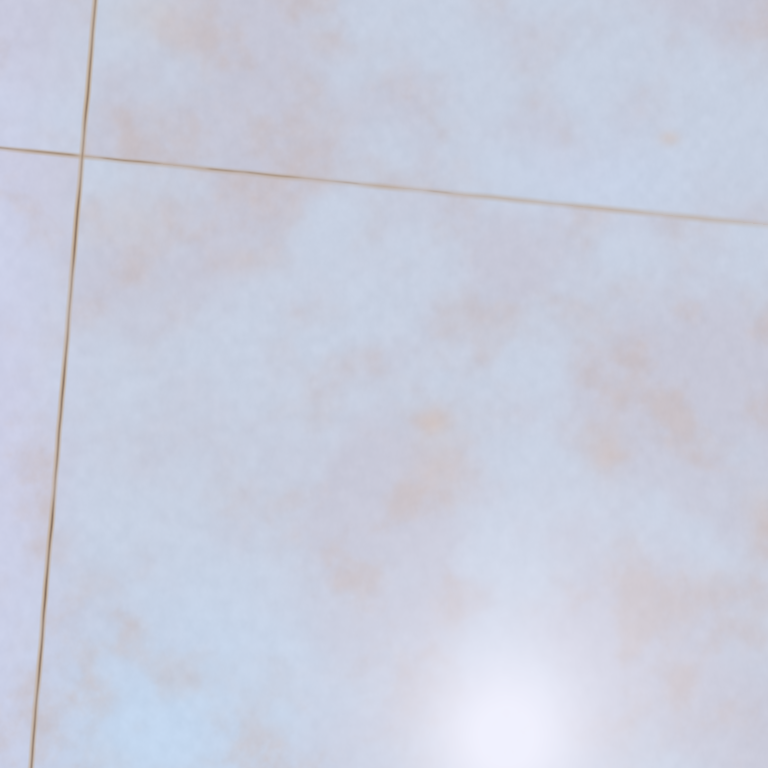
Write a Shadertoy shader that draws this texture.

```glsl
// Pale stone floor tiles with thin tan joints, faint beige stains and a soft reflected light.

float hash(vec2 p) {
    return fract(sin(dot(p, vec2(127.1, 311.7))) * 43758.5453);
}

float noise(vec2 p) {
    vec2 i = floor(p), f = fract(p);
    f = f * f * (3.0 - 2.0 * f);
    return mix(mix(hash(i), hash(i + vec2(1, 0)), f.x),
               mix(hash(i + vec2(0, 1)), hash(i + vec2(1, 1)), f.x), f.y);
}

float fbm(vec2 p) {
    float sum = 0.0, amp = 0.5;
    for (int i = 0; i < 5; i++) {
        sum += amp * noise(p);
        p = mat2(1.6, 1.2, -1.2, 1.6) * p + 7.3;
        amp *= 0.55;
    }
    return sum;
}

// Soft elliptical spot, 1 at its centre
float spot(vec2 p, vec2 centre, vec2 radius) {
    vec2 d = (p - centre) / radius;
    return exp(-dot(d, d));
}

// Antialiased line of the given half width and edge softness
float line(float d, float halfWidth, float soft) {
    float edge = soft + 0.7 / iResolution.y;
    return 1.0 - smoothstep(halfWidth - edge, halfWidth + edge, abs(d));
}

vec3 stone(vec2 uv, vec2 tile) {
    vec2 p = uv + 5.0 * tile;
    float cloud = fbm(p * 6.0 + 2.0);
    float mottle = fbm(p * 17.0 + 9.0);

    // Cool base with bluish clouds
    vec3 col = mix(vec3(0.775, 0.780, 0.840), vec3(0.782, 0.818, 0.885),
                   smoothstep(0.35, 0.75, cloud));
    col = mix(col, vec3(0.76, 0.85, 0.95),
              0.75 * spot(uv, vec2(0.2, 0.04), vec2(0.24, 0.18)));
    col = mix(col, vec3(0.79, 0.84, 0.93), 0.5 * spot(uv, vec2(0.78, 0.77), vec2(0.12, 0.06)));
    col = mix(col, vec3(0.80, 0.81, 0.91),
              0.7 * spot(uv, vec2(0.0, 0.45), vec2(0.08, 0.7)));

    // Faint beige mottling and a few stronger stains
    float stain = smoothstep(0.42, 0.85, mottle) * smoothstep(0.75, 0.35, cloud);
    col = mix(col, vec3(0.78, 0.73, 0.73), 0.6 * stain);
    float marks = 0.55 * spot(uv, vec2(0.565, 0.45), vec2(0.022, 0.018))
                + 0.5 * spot(uv, vec2(0.567, 0.395), vec2(0.032, 0.04))
                + 0.7 * spot(uv, vec2(0.872, 0.82), vec2(0.014, 0.010))
                + 0.4 * spot(uv, vec2(0.795, 0.42), vec2(0.022, 0.045))
                + 0.5 * spot(uv, vec2(0.995, 0.33), vec2(0.022, 0.035))
                + 0.4 * spot(uv, vec2(0.21, 0.98), vec2(0.06, 0.035))
                + 0.35 * spot(uv, vec2(0.18, 0.71), vec2(0.04, 0.03))
                + 0.35 * spot(uv, vec2(0.32, 0.66), vec2(0.04, 0.018));
    col = mix(col, vec3(0.82, 0.74, 0.70), marks * (0.3 + 0.8 * mottle));

    // Fine grain and a slight shade change per tile
    col += 0.032 * (fbm(uv * vec2(85.0, 70.0)) - 0.5);
    return col + 0.012 * (hash(tile + 3.0) - 0.5);
}

void mainImage(out vec4 fragColor, in vec2 fragCoord) {
    vec2 uv = fragCoord / iResolution.xy;

    // Slightly skewed tile grid, about one tile across and down
    vec2 grid = vec2(uv.x - 0.040 - 0.084 * uv.y, uv.y - 0.807 + 0.100 * uv.x) / 1.1;
    vec2 tile = floor(grid);
    vec2 d = (grid - round(grid)) * 1.1;
    d += 0.0008 * (vec2(noise(uv.yy * 25.0), noise(uv.xx * 25.0 + 40.0)) - 0.5);

    vec3 col = stone(uv, tile);

    // Broad reflection of a lamp
    float glow = 0.45 * spot(uv, vec2(0.69, 0.08), vec2(0.25, 0.24))
               + 0.6 * spot(uv, vec2(0.655, 0.035), vec2(0.10, 0.11));
    col = mix(col, vec3(0.95, 0.95, 1.0), min(glow, 0.95));

    // Horizontal joint: patchy tan, blurring and fading to the right
    float wear = noise(vec2(uv.x * 22.0, 3.0));
    float blur = 0.0015 + 0.003 * uv.x;
    col = mix(col, vec3(0.74, 0.67, 0.61),
              line(d.y, 0.0030, blur) * (0.45 + 0.5 * wear) * (1.0 - 0.2 * uv.x));
    float core = smoothstep(0.25, 0.75, noise(vec2(uv.x * 35.0, 8.0)));
    col = mix(col, vec3(0.56, 0.47, 0.39), line(d.y - 0.0006, 0.0010, 0.0010)
              * (0.15 + 0.5 * core) * smoothstep(0.95, 0.05, uv.x));

    // Vertical joint: tan rims around a thin dark core, lighter at the top
    float age = noise(vec2(8.0, uv.y * 22.0));
    col = mix(col, vec3(0.76, 0.67, 0.57), line(d.x, 0.0034, 0.0016) * (0.55 + 0.4 * age));
    col = mix(col, vec3(0.42, 0.34, 0.30), line(d.x - 0.0004, 0.0011, 0.0008)
              * (0.35 + 0.5 * age) * (1.0 - 0.3 * uv.y));

    fragColor = vec4(clamp(col, 0.0, 1.0), 1.0);
}
```
